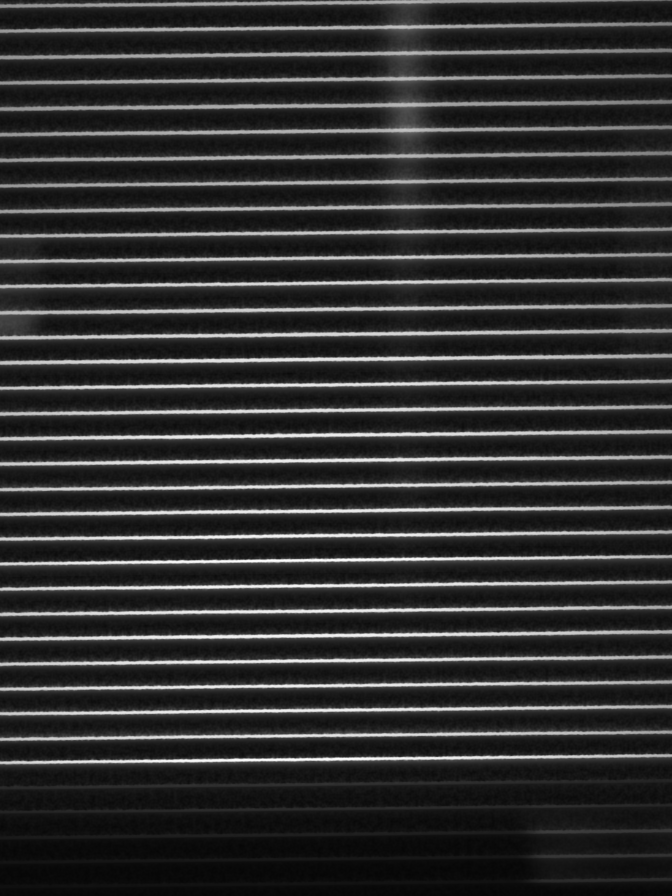
Give the GLSL for this pattern, as a WebGL 1 fragment shader.

```glsl
precision highp float;

uniform vec2 u_resolution;

#define ROWS 34.75       // slat pitch at the top edge
#define CROWDING 0.00072 // pitch tightens towards the bottom
#define FIRST_ROW 0.0065 // depth of the first slat
#define TILT 0.008       // rise from left to right
#define CORE 0.062       // half width of the bright edge, in rows
#define HALO 0.12        // falloff of the glow, in rows
#define BASE 0.07        // tone of the gaps
#define GRAIN 0.045
#define SHADOW_TOP 0.857 // depth where the lower shadow begins

float hash(float n) {
  return fract(sin(n * 91.345) * 4375.85);
}

vec2 gradient(vec2 cell) {
  float a = 6.2832 * fract(sin(dot(cell, vec2(12.99, 78.23))) * 4375.85);
  return vec2(cos(a), sin(a));
}

float gradientNoise(vec2 p) {
  vec2 i = floor(p);
  vec2 f = p - i;
  vec2 u = f * f * f * (f * (f * 6.0 - 15.0) + 10.0);
  vec2 e = vec2(0.0, 1.0);
  float low = mix(dot(gradient(i), f), dot(gradient(i + e.yx), f - e.yx), u.x);
  float high = mix(dot(gradient(i + e), f - e), dot(gradient(i + 1.0), f - 1.0), u.x);
  return mix(low, high, u.y);
}

// Soft-edged box mask in unit coordinates
float patchMask(vec2 p, vec2 lo, vec2 hi, vec2 blur) {
  vec2 m = smoothstep(lo - blur, lo + blur, p) * (1.0 - smoothstep(hi - blur, hi + blur, p));
  return m.x * m.y;
}

float rowCoordinate(vec2 p) {
  float s = (p.y - FIRST_ROW + TILT * p.x) * ROWS;
  return s + CROWDING * s * s;
}

// Illumination of the slats: a pool of light left of centre, over a dark foot
float slatLight(vec2 p) {
  float side = (p.x - 0.42) / 0.62;
  float pool = 1.0 - 0.34 * side * side;
  float strength = mix(0.69, 0.95, smoothstep(0.05, 0.6, p.y));
  float foot = smoothstep(SHADOW_TOP - 0.008, SHADOW_TOP + 0.012, p.y);
  float faint = mix(0.19, 0.07, smoothstep(SHADOW_TOP, 1.0, p.y));
  return mix(strength * pool, faint * pool, foot);
}

// Pale smears lying over the slats
float smears(vec2 p) {
  float cloud = 0.8 + 0.7 * gradientNoise(p * vec2(9.0, 24.0));
  float x = (p.x - 0.605) / 0.032;
  float streak = exp(-x * x) * (0.17 * (1.0 - smoothstep(0.08, 0.34, p.y))
               + 0.035 * (1.0 - smoothstep(0.4, 0.85, p.y)));
  float left = 0.07 * patchMask(p, vec2(-0.1, 0.27), vec2(0.06, 0.37), vec2(0.015, 0.03));
  left += 0.12 * patchMask(p, vec2(-0.1, 0.354), vec2(0.05, 0.374), vec2(0.02, 0.008));
  float right = 0.03 * patchMask(p, vec2(0.925, 0.13), vec2(1.1, 0.42), vec2(0.015, 0.05));
  float corner = 0.04 * patchMask(p, vec2(0.78 + 0.3 * (p.y - 0.92), 0.91),
                                  vec2(1.1, 0.985), vec2(0.02, 0.012));
  return (streak + left + right + corner) * cloud;
}

void main() {
  vec2 p = gl_FragCoord.xy / u_resolution;
  p.y = 1.0 - p.y;
  vec2 q = vec2(p.x * 0.75, p.y);

  float fine = gradientNoise(q * 330.0);
  float coarse = gradientNoise(q * 150.0 + 17.0);
  float grain = 0.6 * fine + 0.7 * coarse;

  // Signed distance to the nearest slat edge, in rows, positive below
  float k = rowCoordinate(p);
  float row = floor(k + 0.5);
  float vary = hash(row + 3.0);
  float d = k - row + 0.05 * (vary - 0.5);
  d += 0.018 * gradientNoise(vec2(p.x * 5.0, row * 3.7));

  // Bright edge, narrower towards the lower part
  float pixel = ROWS / u_resolution.y;
  float width = CORE * mix(1.12, 0.9, p.y) * (0.9 + 0.2 * hash(row));
  float soft = 0.5 * pixel + 0.025;
  float rough = abs(d + 0.022 * grain);
  float core = 1.0 - smoothstep(width - soft, width + soft, rough);

  // Grainy glow, its wider side varying from row to row
  float spread = HALO * (1.0 + 0.35 * sign(d) * (vary * 1.4 - 0.4));
  float halo = exp(-abs(d + 0.07 * grain) / spread);

  float light = slatLight(p);
  float foot = smoothstep(SHADOW_TOP, 0.97, p.y);
  float corner = patchMask(p, vec2(0.79, 0.905), vec2(1.1, 0.99), vec2(0.025, 0.015));
  light += 0.12 * corner;

  float tone = BASE * mix(1.0, 0.45, foot);
  tone += 0.42 * light * halo;
  tone = mix(tone, light * (0.94 + 0.1 * vary), core);
  tone += smears(p) * (1.0 - 0.6 * core);
  tone += GRAIN * grain * mix(1.0, 0.4, foot) * (1.0 - 0.5 * core);

  gl_FragColor = vec4(vec3(clamp(tone, 0.0, 1.0)), 1.0);
}
```
